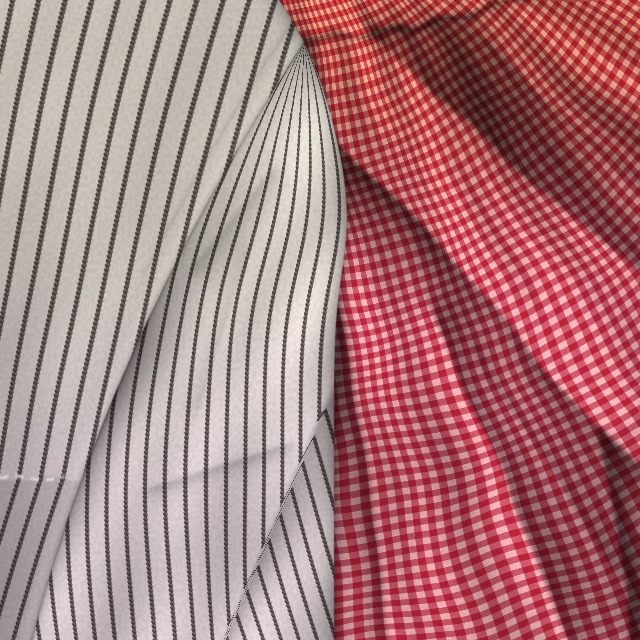
Give the GLSL for this texture, as a WebGL 1 fragment shader.

```glsl
precision highp float;
// Two draped cloths: pinstriped cotton on the left, pleated red gingham on the right.
// Each weave is a periodic pattern in bent coordinates; one-sided exponential
// shadows along fold lines and stretched gradient noise shape the drapery.
uniform vec2 u_resolution;

vec2 hashDir(vec2 cell) {
  float a = 6.2832 * fract(sin(dot(cell, vec2(127.1, 311.7))) * 4375.85);
  return vec2(cos(a), sin(a));
}

float gradNoise(vec2 p) {
  vec2 i = floor(p), f = fract(p);
  vec2 w = f * f * f * (f * (f * 6.0 - 15.0) + 10.0);
  vec2 e = vec2(0.0, 1.0);
  float low = mix(dot(hashDir(i), f), dot(hashDir(i + e.yx), f - e.yx), w.x);
  float high = mix(dot(hashDir(i + e), f - e), dot(hashDir(i + 1.0), f - 1.0), w.x);
  return mix(low, high, w.y);
}

// Shadow beside the line a-b; the sign of width picks the side (positive = left).
float fold(vec2 p, vec2 a, vec2 b, float width) {
  vec2 dir = b - a, q = p - a;
  float t = dot(q, dir) / dot(dir, dir);
  float d = (dir.x * q.y - dir.y * q.x) / length(dir) * sign(width);
  float ends = smoothstep(-0.08, 0.08, t) * (1.0 - smoothstep(0.95, 1.1, t));
  return smoothstep(-0.009, 0.006, d) * exp(-abs(d / width)) * ends;
}

float clothEdge(float y) {
  return 0.522 + 0.02 * exp(-pow(abs(y - 0.66) / 0.12, 2.0))
       - 0.086 * pow(max(y - 0.72, 0.0) / 0.28, 2.2);
}

// Dark twisted thread once per unit of phase.
float pinstripe(float phase, float along) {
  float bead = sin(along * 900.0 + phase * 18.0);
  float d = abs(fract(phase + 0.018 * bead) - 0.5);
  return (1.0 - smoothstep(0.06, 0.14, d)) * (0.86 + 0.14 * bead);
}

vec3 stripedCloth(vec2 p, float edge) {
  float seam = 0.05 + 0.255 * p.y + 0.215 * p.y * p.y;
  float d = p.x - seam;
  float sleeve = smoothstep(-0.002, 0.002, d);
  float wave = gradNoise(p * vec2(5.0, 3.0) + 4.0);

  // Flat front panel, with a hem across its lower corner.
  float hem = (1.0 - smoothstep(0.249, 0.254, p.y + 0.004 * sin(p.x * 60.0))) * (1.0 - sleeve);
  float frontPhase = (p.x + (1.0 - p.y) * (0.2 + 0.25 * p.x) + 0.006 * wave) / 0.041;
  frontPhase += hem * (0.25 - p.y) * 4.0;

  // Sleeve stripes fan out from the shoulder and follow the rim on the right.
  float across = clamp(d / max(edge - seam, 0.02), 0.0, 1.0);
  float bend = 0.36 * (1.0 - 0.9 * across) * pow(abs(p.y - 0.22), 2.0) + across * (edge - 0.522);
  float cuff = smoothstep(-0.003, 0.003, p.x - 0.35 - 0.436 * p.y);
  float sleevePhase = (p.x - bend + 0.012 * wave + cuff * 0.3 * (p.y - 0.39)) / 0.0305;
  float thread = mix(pinstripe(frontPhase, p.y), pinstripe(sleevePhase, p.y), sleeve);

  vec3 cloth = mix(vec3(0.80, 0.75, 0.765), vec3(0.79, 0.765, 0.73), smoothstep(0.1, 0.8, p.y));
  cloth *= mix(0.98, 1.06, sleeve) - 0.1 * hem;
  vec3 color = mix(cloth, vec3(0.19, 0.16, 0.15), thread * 0.88);

  float light = 1.0 + 0.2 * gradNoise(vec2(p.x - 0.4 * p.y, p.y * 0.45) * 9.0) * (0.4 + sleeve);
  light -= sleeve * exp(-max(d, 0.0) / 0.03) * (0.14 + 0.28 * exp(-pow(abs(p.y - 0.38) / 0.17, 2.0)));
  light -= 0.24 * exp(-abs(d) / 0.0028);
  light -= 0.11 * exp(-abs(d + 0.04) / 0.004) * smoothstep(0.5, 0.65, p.y);
  light += 0.05 * exp(-pow(abs(d + 0.012) / 0.009, 2.0));
  light -= 0.22 * fold(p, vec2(0.23, 0.235), vec2(0.45, 0.305), -0.014);
  light -= 0.26 * fold(p, vec2(0.52, 0.39), vec2(0.35, 0.0), 0.03);
  light -= 0.15 * fold(p, vec2(0.43, 0.74), vec2(0.30, 0.58), 0.025);
  light -= 0.12 * fold(p, vec2(0.39, 0.62), vec2(0.31, 0.36), -0.02);
  light -= 0.30 * exp(min(p.x - edge, 0.0) / 0.014);
  light -= 0.14 * (1.0 - smoothstep(0.0, 0.12, p.x)) * (1.0 - p.y);
  color *= light;

  float stitch = exp(-pow(abs(p.y - 0.253 - 0.003 * sin(p.x * 70.0)) / 0.003, 2.0));
  stitch *= (1.0 - smoothstep(0.095, 0.105, p.x)) * smoothstep(-0.5, 0.2, sin(p.x * 260.0));
  return mix(color, vec3(0.88, 0.86, 0.85), stitch * 0.8);
}

vec3 ginghamCloth(vec2 p, float edge) {
  vec2 warp = vec2(gradNoise(p * 6.0), gradNoise(p * 6.0 + 19.0));
  vec2 q = p + 0.016 * warp;

  // Threads radiate from a gather above the shoulder.
  vec2 ray = q - vec2(0.40, 1.35);
  float angle = atan(ray.x, -ray.y), radius = length(ray);
  vec2 cell = vec2(angle * 0.85 + 0.004 * sin(angle * 32.0), radius) / 0.0195;
  vec2 band = smoothstep(-0.3, 0.3, sin(cell * 6.2832));
  float twill = 0.08 * sin((cell.x + cell.y) * 25.13);
  float dye = 0.5 * (band.x + band.y) + twill * abs(band.x - band.y);
  vec3 color = mix(vec3(0.91, 0.68, 0.66), vec3(0.75, 0.33, 0.38), smoothstep(0.0, 0.5, dye));
  color = mix(color, vec3(0.67, 0.13, 0.20), smoothstep(0.5, 1.0, dye));

  float light = 0.97 + 0.45 * gradNoise(vec2(angle * 13.0, radius * 2.5));
  light -= 0.50 * fold(q, vec2(0.51, 0.81), vec2(1.02, 0.25), -0.05);
  light -= 0.42 * fold(q, vec2(0.56, 0.96), vec2(1.03, 0.54), 0.17);
  light -= 0.25 * fold(q, vec2(0.70, 0.97), vec2(1.03, 0.70), -0.03);
  light -= 0.45 * fold(q, vec2(0.675, 0.52), vec2(0.90, -0.02), 0.05);
  light -= 0.42 * fold(q, vec2(0.525, 0.54), vec2(0.615, -0.03), -0.07);
  light -= 0.40 * fold(q, vec2(0.94, 0.34), vec2(0.99, -0.03), 0.05);
  light -= 0.22 * fold(q, vec2(0.74, 0.46), vec2(0.95, 0.12), 0.025);
  light += 0.13 * fold(q, vec2(0.675, 0.52), vec2(0.90, -0.02), -0.03);
  light += 0.14 * fold(q, vec2(0.51, 0.81), vec2(1.02, 0.25), 0.05);
  light -= 0.38 * exp(-max(p.x - edge, 0.0) / 0.014);

  // Collar strip along the top and the puckered seam beneath it.
  float collar = p.y - 0.945 - 0.57 * pow(abs(p.x - 0.48), 2.0) - 0.004 * sin(p.x * 75.0);
  light += 0.14 * smoothstep(0.0, 0.008, collar);
  light -= 0.35 * exp(-abs(collar + 0.004) / 0.006);
  vec3 tint = mix(vec3(1.0, 0.97, 1.02), vec3(1.0, 0.94, 0.78), smoothstep(0.5, 1.0, p.y));
  return color * tint * clamp(light, 0.36, 1.1);
}

void main() {
  vec2 p = gl_FragCoord.xy / u_resolution;
  float edge = clothEdge(p.y);
  float side = smoothstep(-0.0015, 0.0015, p.x - edge);
  vec3 color = mix(stripedCloth(p, edge), ginghamCloth(p, edge), side);
  color *= 1.0 + 0.07 * gradNoise(p * vec2(190.0, 150.0));
  gl_FragColor = vec4(clamp(color, 0.0, 1.0), 1.0);
}
```
